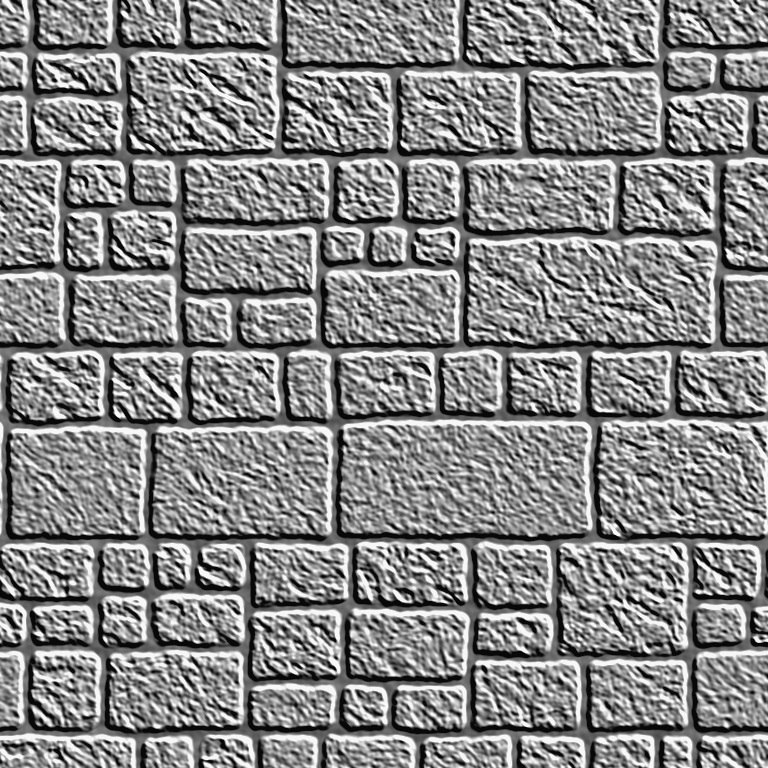
Reproduce this texture map procedurally as a three.js fragment shader.

```glsl
varying vec2 vUv;

float hash(vec2 p) {
  p = fract(p * vec2(123.34, 456.21));
  p += dot(p, p + 45.32);
  return fract(p.x * p.y);
}

float cornerSlope(vec2 cell, vec2 offset) {
  float angle = 6.2832 * hash(cell + 0.37);
  return dot(vec2(cos(angle), sin(angle)), offset);
}

float gradientNoise(vec2 p) {
  vec2 i = floor(p), f = fract(p);
  vec2 u = f * f * f * (f * (f * 6.0 - 15.0) + 10.0);
  vec2 e = vec2(1.0, 0.0);
  return mix(mix(cornerSlope(i, f), cornerSlope(i + e, f - e), u.x),
             mix(cornerSlope(i + e.yx, f - e.yx), cornerSlope(i + 1.0, f - 1.0), u.x), u.y);
}

// Splits wide bands into random blocks: x = distance to the stone edge, y = stone id
vec2 ashlar(vec2 p) {
  p.y += 0.205;
  float band = floor(p.y * 4.0);
  float id = hash(vec2(band * 0.731 + 5.2, 2.7));
  p = vec2(fract(p.x + id), p.y - band * 0.25);
  vec2 low = vec2(0.0), size = vec2(1.0, 0.25);
  for (int i = 0; i < 9; i++) {
    float level = float(i) * 1.37;
    float chance = hash(vec2(id * 7.13, level + 0.61));
    float cut = mix(0.34, 0.66, hash(vec2(id * 9.71, level + 3.17)));
    float side;
    if (size.x > max(size.y * mix(1.6, 2.4, chance), 0.11)) {
      side = step(size.x * cut, p.x - low.x);
      low.x += side * size.x * cut;
      size.x *= mix(cut, 1.0 - cut, side);
    } else if (size.y > mix(0.11, 0.19, chance)) {
      side = step(size.y * cut, p.y - low.y);
      low.y += side * size.y * cut;
      size.y *= mix(cut, 1.0 - cut, side);
    } else break;
    id = hash(vec2(id * 8.37 + side * 3.19, level + 1.93));
  }
  vec2 halfSize = size * 0.5 - 0.0058;
  float radius = min(0.01, 0.5 * min(halfSize.x, halfSize.y));
  vec2 q = abs(p - low - size * 0.5) - halfSize + radius;
  return vec2(length(max(q, 0.0)) + min(max(q.x, q.y), 0.0) - radius, id);
}

// x = relief height, y = stone coverage
vec2 relief(vec2 p) {
  vec2 wobble = vec2(gradientNoise(p * 17.0), gradientNoise(p * 17.0 + 31.7));
  vec2 block = ashlar(p + 0.005 * wobble);
  float edge = block.x + 0.003 * gradientNoise(p * 70.0 + 8.3);
  float stone = 1.0 - smoothstep(-0.0045, 0.0035, edge);
  float rough = hash(vec2(block.y * 6.3, 4.1));

  // Chiselled pits over fine grain, both drawn out towards the lower right
  vec2 slant = vec2(p.x * 0.8 - p.y * 0.6, p.x * 0.6 + p.y * 0.8) + 0.008 * wobble;
  float pits = smoothstep(0.12, 0.36, gradientNoise(slant * vec2(26.0, 50.0) + block.y * 40.0));
  float grain = 0.3 * gradientNoise(p * 48.0 + wobble)
              + 0.55 * gradientNoise(slant * vec2(78.0, 118.0) + 17.0)
              + 0.32 * gradientNoise(slant * vec2(135.0, 190.0) + 5.0);
  float mortar = 0.3 * gradientNoise(p * vec2(30.0, 46.0)) + 0.08 * gradientNoise(p * 105.0);
  float face = 1.15 + mix(0.85, 1.15, rough) * grain - 0.75 * rough * pits;
  return vec2(mix(mortar, face, stone), stone);
}

void main() {
  // Emboss with light from the upper right
  vec2 toLight = vec2(0.0013, 0.0015);
  vec2 behind = relief(vUv - toLight);
  vec2 ahead = relief(vUv + toLight);
  float tone = mix(0.4, 0.56, 0.5 * (behind.y + ahead.y));
  tone += 1.25 * (behind.x - ahead.x);
  gl_FragColor = vec4(vec3(clamp(tone, 0.03, 0.97)), 1.0);
}
```
